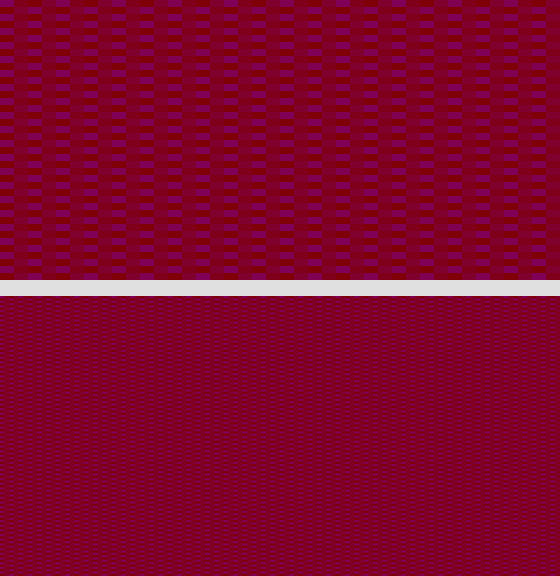
Top: one tile. Bottom: repeated 3 by 3.
Write a Shadertoy shader that draws this pattern.

```glsl
// A woven checker of flat bricks: four tones cycle across each row,
// and every second row is shifted by half a cycle. The cell grid wraps
// on all sides; a few purple bricks are dyed slightly deeper.

const vec2 GRID = vec2(40.0);      // bricks across and down
const float CYCLE = 4.0;           // bricks in one tone cycle
const float DEEP_SHARE = 0.33;     // share of purple bricks dyed deeper
const int SAMPLES = 3;             // smoothing samples per axis

const vec3 PURPLE = vec3(0.50, 0.0, 0.32);
const vec3 DEEP_PURPLE = vec3(0.50, 0.0, 0.34);
const vec3 CRIMSON = vec3(0.50, 0.0, 0.11);
const vec3 RED = vec3(0.50, 0.0, 0.03);
const vec3 WINE = vec3(0.50, 0.0, 0.18);

float hash(vec2 p) {
    vec3 q = fract(vec3(p.xyx) * 0.1031);
    q += dot(q, q.yzx + 33.33);
    return fract((q.x + q.y) * q.z);
}

// Tone of one brick, from its place in the shifted cycle
vec3 brickColor(vec2 cell, float cycle, float deepShare) {
    float shift = 0.5 * cycle * mod(cell.y, 2.0);
    float tone = mod(cell.x + shift, cycle);
    vec3 purple = mix(PURPLE, DEEP_PURPLE, step(hash(cell), deepShare));
    if (tone < 0.5) return purple;
    if (tone < 1.5) return CRIMSON;
    if (tone < 2.5) return RED;
    return WINE;
}

// Rows are counted downward from the top edge
vec3 weave(vec2 uv, vec2 grid) {
    vec2 cell = floor(vec2(uv.x, 1.0 - uv.y) * grid);
    return brickColor(mod(cell, grid), CYCLE, DEEP_SHARE);
}

void mainImage(out vec4 fragColor, in vec2 fragCoord) {
    // Average a small grid of samples to smooth brick edges
    vec3 sum = vec3(0.0);
    for (int j = 0; j < SAMPLES; j++) {
        for (int i = 0; i < SAMPLES; i++) {
            vec2 offset = (vec2(i, j) + 0.5) / float(SAMPLES) - 0.5;
            sum += weave((fragCoord + offset) / iResolution.xy, GRID);
        }
    }
    fragColor = vec4(sum / float(SAMPLES * SAMPLES), 1.0);
}
```
